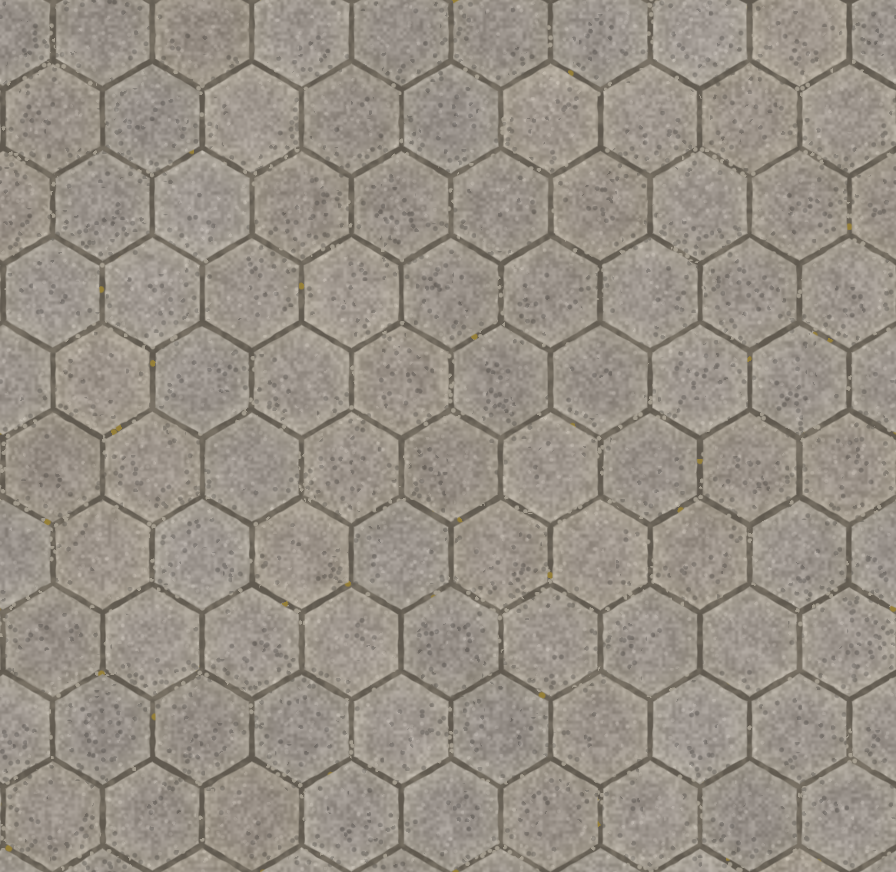
Write a WebGL 2 fragment shader that draws this texture.

```glsl
#version 300 es
precision highp float;
// Seamless paving of worn concrete hexagons with dark, gritty joints.

uniform vec2 u_resolution;
out vec4 outColor;

const vec2 HEX_PERIOD = vec2(1.0, 1.7320508);  // lattice of unit-wide hexagons
const vec2 REPEATS = vec2(9.0, 5.0);           // columns and row pairs
const vec2 ORIGIN = vec2(0.53, 0.32);          // a stone centre, in periods
const float JOINT_HALF_WIDTH = 0.027;

const vec3 STONE_CORE = vec3(0.608, 0.577, 0.546);
const vec3 STONE_RIM = vec3(0.633, 0.604, 0.556);
const vec3 JOINT_DARK = vec3(0.375, 0.350, 0.310);
const vec3 JOINT_DUST = vec3(0.475, 0.445, 0.395);
const vec3 CRUMB = vec3(0.720, 0.690, 0.630);
const vec3 MOSS = vec3(0.590, 0.500, 0.220);

float hash(vec2 p, float seed) {
    vec3 q = fract(p.xyx * 0.1031 + seed * 0.137);
    q += dot(q, q.yzx + 33.33);
    return fract((q.x + q.y) * q.z);
}

// Smooth value noise that wraps after a whole number of cells.
float valueNoise(vec2 uv, vec2 cells, float seed) {
    vec2 p = uv * cells, i = floor(p), f = fract(p);
    vec2 w = f * f * (3.0 - 2.0 * f);
    vec2 a = mod(i, cells), b = mod(i + 1.0, cells);
    float low = mix(hash(a, seed), hash(vec2(b.x, a.y), seed), w.x);
    float high = mix(hash(vec2(a.x, b.y), seed), hash(b, seed), w.x);
    return mix(low, high, w.y);
}

// Wrapping cellular noise: distance to the nearest point and its random value.
vec2 cellular(vec2 uv, vec2 cells, float seed) {
    vec2 p = uv * cells, i = floor(p), f = fract(p);
    vec2 nearest = vec2(9.0, 0.0);
    for (int y = -1; y <= 1; y++) {
        for (int x = -1; x <= 1; x++) {
            vec2 offset = vec2(x, y);
            vec2 id = mod(i + offset, cells);
            vec2 point = offset + vec2(hash(id, seed), hash(id, seed + 1.0));
            float d = length(point - f);
            if (d < nearest.x) nearest = vec2(d, hash(id, seed + 2.0));
        }
    }
    return nearest;
}

// Round spots on a random share of the cellular points.
float spots(vec2 uv, vec2 cells, float radius, float share, float seed) {
    vec2 c = cellular(uv, cells, seed);
    float blur = max(0.15, cells.x / u_resolution.x);
    return step(c.y, share) * (1.0 - smoothstep(radius - blur, radius + blur, c.x));
}

// Offset from the nearest hexagon centre in xy, lattice index in zw.
vec4 hexCell(vec2 p) {
    vec2 a = round(p / HEX_PERIOD);
    vec2 b = round(p / HEX_PERIOD - 0.5) + 0.5;
    vec2 da = p - a * HEX_PERIOD, db = p - b * HEX_PERIOD;
    return dot(da, da) < dot(db, db) ? vec4(da, a) : vec4(db, b);
}

float hexEdgeDistance(vec2 d) {
    d = abs(d);
    return 0.5 - max(d.x, dot(d, vec2(0.5, 0.8660254)));
}

vec3 stoneColor(vec2 uv, vec2 local, vec2 id, float edge) {
    vec3 color = mix(STONE_RIM, STONE_CORE, smoothstep(0.02, 0.3, edge));
    // Each stone has its own brightness and warmth.
    color += 0.040 * (hash(id, 3.0) - 0.5);
    color += vec3(0.008, 0.0, -0.012) * (hash(id, 4.0) - 0.5);
    // Layered grain from broad stains to sand.
    float grain = 0.040 * (valueNoise(uv, vec2(36.0, 35.0), 5.0) - 0.5);
    grain += 0.065 * (valueNoise(uv, vec2(126.0, 122.0), 6.0) - 0.5);
    grain += 0.120 * (valueNoise(uv, vec2(270.0, 262.0), 7.0) - 0.5);
    color += grain;
    // Worn rim, caught by light more strongly in places.
    float rim = smoothstep(0.025, 0.045, edge) * (1.0 - smoothstep(0.05, 0.085, edge));
    float wear = valueNoise(uv, vec2(72.0, 70.0), 8.0);
    float facing = 0.75 - 0.5 * local.x - 0.3 * local.y;
    color += 0.065 * rim * wear * facing;
    // Pits gather low on the stones; pale sand is spread evenly.
    float cluster = valueNoise(uv, vec2(27.0, 26.0), 9.0);
    float pitShare = 0.30 * smoothstep(0.25, 0.85, cluster - 0.35 * local.y);
    color *= 1.0 - 0.20 * spots(uv, vec2(135.0, 131.0), 0.36, pitShare, 10.0);
    color += 0.06 * spots(uv, vec2(150.0, 146.0), 0.32, 0.10, 14.0);
    return color;
}

vec3 jointColor(vec2 uv) {
    float dust = valueNoise(uv, vec2(54.0, 52.0), 18.0);
    dust = 0.55 * dust + 0.45 * valueNoise(uv, vec2(200.0, 194.0), 19.0);
    vec3 color = mix(JOINT_DARK, JOINT_DUST, smoothstep(0.25, 0.85, dust));
    float patches = smoothstep(0.55, 0.85, valueNoise(uv, vec2(22.0, 21.0), 20.0));
    float crumbs = spots(uv, vec2(160.0, 155.0), 0.42, 0.05 + 0.4 * patches, 21.0);
    color = mix(color, CRUMB, 0.75 * crumbs);
    return mix(color, MOSS, spots(uv, vec2(120.0, 116.0), 0.45, 0.012, 25.0));
}

void main() {
    vec2 uv = gl_FragCoord.xy / u_resolution;
    vec4 cell = hexCell((uv * REPEATS - ORIGIN) * HEX_PERIOD);
    vec2 id = 2.0 * mod(cell.zw, REPEATS);
    float edge = hexEdgeDistance(cell.xy);

    // Chipped edges and a slightly different gap around each stone.
    float chips = valueNoise(uv, vec2(110.0, 107.0), 29.0) - 0.5;
    float gap = JOINT_HALF_WIDTH + 0.012 * chips + 0.008 * (hash(id, 30.0) - 0.5);
    float blur = max(0.010, 0.7 * REPEATS.x / u_resolution.x);
    float stone = smoothstep(gap - blur, gap + blur, edge);

    vec3 color = mix(jointColor(uv), stoneColor(uv, cell.xy, id, edge), stone);
    outColor = vec4(color, 1.0);
}
```
